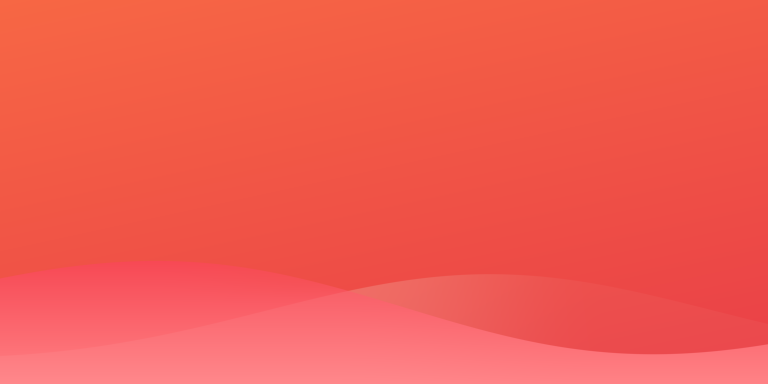
A Shadertoy shader for this background:

```glsl
// Upper edge of the front wave
float frontCrest(float x) {
    float phase = 3.14159 * (x - 0.182) / 0.69;
    return 0.199 + 0.121 * cos(phase) + 0.006 * sin(2.0 * phase);
}

// Upper edge of the back wave, with a slightly sharpened peak
float backCrest(float x) {
    float phase = 3.14159 * (x - 0.638) / 0.7;
    return 0.170 + 0.108 * cos(phase) + 0.008 * cos(2.0 * phase);
}

// Smooth coverage of the area below a crest
float below(float y, float crest) {
    float halfPixel = 0.75 / iResolution.y;
    return smoothstep(-halfPixel, halfPixel, crest - y);
}

void mainImage(out vec4 fragColor, in vec2 fragCoord) {
    vec2 uv = fragCoord / iResolution.xy;

    // Diagonal backdrop, orange to red
    float slope = 0.33 * uv.x + 0.76 * (1.0 - uv.y);
    vec3 color = mix(vec3(0.968, 0.404, 0.268), vec3(0.918, 0.258, 0.278), min(slope, 1.0));

    float front = below(uv.y, frontCrest(uv.x));
    float back = below(uv.y, backCrest(uv.x));

    // Pale back wave, fading towards the right
    float sheen = mix(0.22, 0.045, smoothstep(0.44, 0.79, uv.x));
    color = mix(color, vec3(0.96, 0.90, 0.84), back * sheen);

    // Pink front wave, lighter at the foot
    vec3 pink = mix(vec3(1.0, 0.505, 0.52), vec3(0.968, 0.285, 0.33), clamp(uv.y / 0.32, 0.0, 1.0));
    pink = mix(pink, vec3(1.0, 0.90, 0.90), back * sheen * 0.3);
    float opacity = 1.0 - 0.3 * smoothstep(0.2, 0.44, uv.x) * smoothstep(0.2, 0.28, uv.y);
    color = mix(color, pink, front * opacity);

    fragColor = vec4(color, 1.0);
}
```
